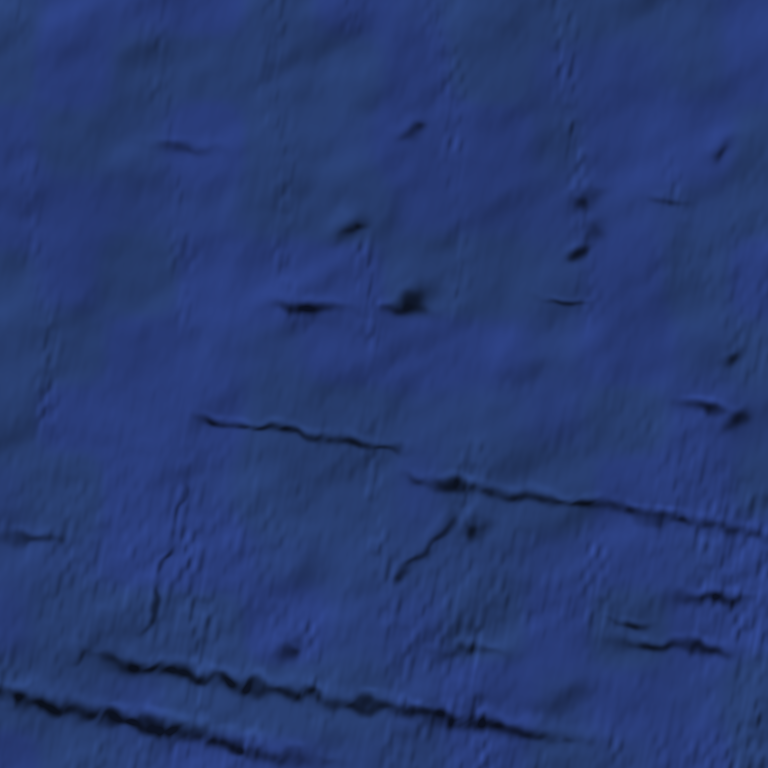
This texture is drawn by a WebGL 1 fragment shader. Its source:

```glsl
precision highp float;
// Shaded relief of a deep blue sea floor: soft swells, rough vertical tracks,
// long dark scarps and scattered pits. A noise height field is lit from the
// upper left; scarps and pits are added as dark strokes with a pale lit rim.
uniform vec2 u_resolution;

const vec2 LIGHT_DIR = vec2(-0.6, 0.8);
const float LIGHT_STEP = 0.003;
const vec3 BLUE_VIOLET = vec3(0.160, 0.232, 0.466);
const vec3 BLUE_SLATE = vec3(0.157, 0.240, 0.430);

float hash(vec2 p) {
  return fract(sin(dot(p, vec2(127.1, 311.7))) * 43758.5453);
}

float noise(vec2 p) {
  vec2 cell = floor(p);
  vec2 f = fract(p);
  f = f * f * f * (f * (f * 6.0 - 15.0) + 10.0);
  float low = mix(hash(cell), hash(cell + vec2(1.0, 0.0)), f.x);
  float high = mix(hash(cell + vec2(0.0, 1.0)), hash(cell + 1.0), f.x);
  return mix(low, high, f.y);
}

vec2 rotate(vec2 p, float angle) {
  float c = cos(angle);
  float s = sin(angle);
  return vec2(c * p.x + s * p.y, c * p.y - s * p.x);
}

float bell(float x) {
  return exp(-x * x);
}

// Rough, broken columns that lean slightly as they descend.
float trackMask(vec2 p) {
  float mask = 0.0;
  for (int i = 0; i < 7; i++) {
    float id = float(i);
    float center = (id + 0.2 + 0.6 * hash(vec2(id, 4.0))) / 7.0;
    center += 0.06 * (0.5 - p.y) + 0.02 * (noise(vec2(id * 9.0, p.y * 9.0)) - 0.5);
    float gate = smoothstep(0.35, 0.65, noise(vec2(id * 5.0 + 0.5, p.y * 8.0)));
    mask += gate * bell((p.x - center) / 0.016);
  }
  return min(mask, 1.0);
}

// Strength of the fine grain: tracks, lower ground and the right side.
float roughness(vec2 p) {
  float lower = 1.0 - smoothstep(0.1, 0.6, p.y);
  float side = smoothstep(0.75, 1.0, p.x) * (1.0 - smoothstep(0.5, 0.85, p.y));
  float patches = smoothstep(0.35, 0.8, noise(p * 9.0 + 31.0));
  float calm = 1.0 - 0.6 * smoothstep(0.5, 0.8, p.y) * (1.0 - smoothstep(0.3, 0.5, p.x));
  return 0.04 + 0.36 * trackMask(p) * calm + patches * (0.22 * lower + 0.2 * side) + 0.06 * lower;
}

float height(vec2 p, float rough) {
  float swell = 0.9 * noise(rotate(p, 0.5) * vec2(13.0, 20.0));
  float ripple = 0.28 * noise(rotate(p, -0.3) * vec2(38.0, 30.0) + 17.0);
  float grain = noise(rotate(p, -0.2) * vec2(125.0, 58.0) + 5.0);
  return swell + ripple + rough * grain;
}

// Dark stroke across the line, with a pale rim on its upper side.
float litStroke(float across, float width) {
  return 0.22 * bell((across - 1.9 * width) / width) - bell(across / width);
}

float scarp(vec2 p, vec2 start, vec2 end, float width) {
  vec2 span = end - start;
  float len = length(span);
  vec2 dir = span / len;
  vec2 q = p - start;
  float along = dot(q, dir) / len;
  float across = dot(q, vec2(-dir.y, dir.x));
  float taper = smoothstep(0.0, 0.12, along) * (1.0 - smoothstep(0.7, 1.0, along));
  float broken = 0.35 + 0.9 * noise(rotate(p, 0.7) * vec2(60.0, 95.0));
  return taper * broken * litStroke(across, width);
}

// Short pits: some nearly level and ragged, others slanted and rounder.
float pits(vec2 p) {
  float tone = 0.0;
  for (int i = 0; i < 24; i++) {
    float id = float(i);
    vec2 center = vec2(hash(vec2(id, 1.3)), 0.12 + 0.74 * hash(vec2(id, 7.9)));
    float slanted = step(0.5, hash(vec2(id, 2.7)));
    float size = 0.6 + 0.6 * hash(vec2(id, 5.1));
    vec2 q = rotate(p - center, mix(-0.06, 0.65, slanted));
    float reach = size * mix(0.034, 0.023, slanted);
    float width = size * mix(0.0065, 0.0115, slanted);
    float strength = 0.3 + 0.4 * hash(vec2(id, 8.3));
    tone += strength * bell(q.x / reach) * litStroke(q.y, width);
  }
  return tone * (0.55 + 0.8 * noise(p * 75.0));
}

void main() {
  vec2 p = gl_FragCoord.xy / u_resolution;
  vec2 jitter = vec2(noise(p * 42.0), noise(p * 42.0 + 60.0)) - 0.5;
  vec2 ragged = p + 0.014 * jitter;

  // Directional light on the height field, darker in shade than bright in light.
  float rough = roughness(p);
  vec2 offset = LIGHT_DIR * LIGHT_STEP;
  float relief = height(p - offset, rough) - height(p + offset, rough);
  float tone = relief * (relief < 0.0 ? 1.0 : 0.65);

  // Long scarps descending to the right, then two steeper cracks.
  tone += 0.72 * scarp(ragged, vec2(0.10, 0.145), vec2(0.84, 0.02), 0.0085);
  tone += 0.75 * scarp(ragged, vec2(-0.08, 0.115), vec2(0.48, -0.01), 0.0095);
  tone += 0.55 * scarp(ragged, vec2(0.24, 0.455), vec2(0.56, 0.41), 0.0055);
  tone += 0.55 * scarp(ragged, vec2(0.51, 0.38), vec2(1.08, 0.29), 0.0065);
  tone += 0.50 * scarp(ragged, vec2(0.51, 0.23), vec2(0.61, 0.35), 0.0075);
  tone += 0.40 * scarp(ragged, vec2(0.185, 0.16), vec2(0.25, 0.39), 0.0045);
  tone += pits(ragged);

  // Slow drift of hue and brightness.
  vec3 water = mix(BLUE_VIOLET, BLUE_SLATE, smoothstep(0.3, 0.7, noise(p * 11.0 + 80.0)));
  float drift = 0.10 * (noise(p * 7.0 + 45.0) - 0.5);
  gl_FragColor = vec4(water * (1.0 + drift + clamp(tone, -0.72, 0.28)), 1.0);
}
```
